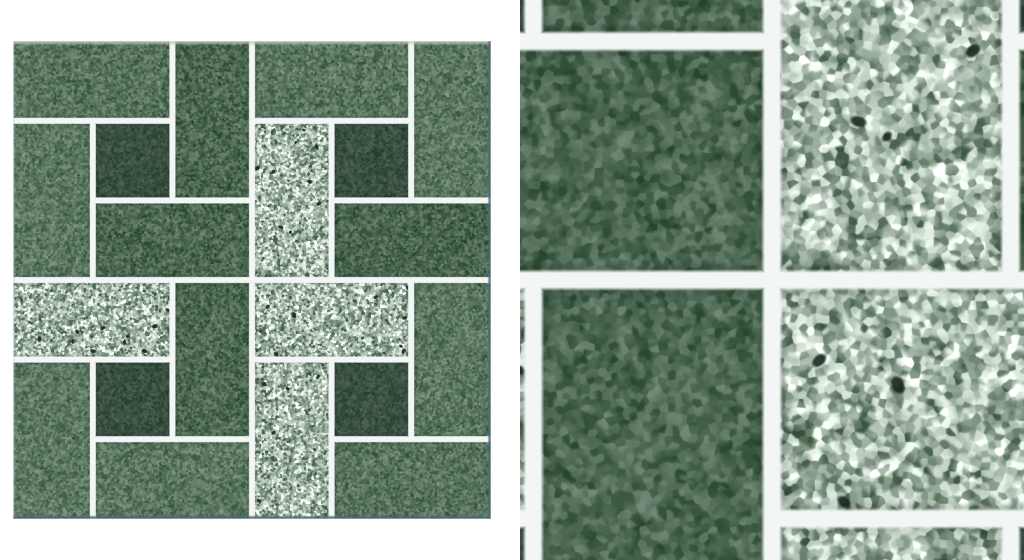
Left: the whole. Right: its middle third, enlarged.
Reproduce this pattern procedurally as a WebGL 2 fragment shader.

```glsl
#version 300 es
precision highp float;
// A square panel of stone tiles on white: 2 x 2 pinwheels, each with four
// 2 x 1 tiles turning around a dark square. The tile under a pixel is found
// from its unit cell, then filled with smooth cellular grain and dark flecks.

uniform vec2 u_resolution;
out vec4 fragColor;

const float REPEATS = 2.0;           // pinwheels across and down
const float CELL = 0.1421;           // unit cell, in canvas heights
const float ASPECT = 0.8984;         // width / height the layout is made for
const float GROUT = 0.076;           // joint width, in cells
const float SOFT = 0.022;            // least edge blur, in cells
const float GRAIN_FREQ = 34.0;       // grains per cell
const float FLECK_FREQ = 7.0;        // fleck sites per cell
const float FLECK_SHARE = 0.085;     // part of the sites that hold a fleck
const vec3 PAPER = vec3(1.0);
const vec3 JOINT = vec3(0.95, 0.97, 0.96);
const vec3 MID_GREEN = vec3(0.35, 0.46, 0.375);
const vec3 DEEP_GREEN = vec3(0.30, 0.41, 0.325);
const vec3 DARK_GREEN = vec3(0.22, 0.31, 0.25);
const vec3 PALE_STONE = vec3(0.64, 0.71, 0.65);
const vec3 FLECK = vec3(0.10, 0.15, 0.12);
const vec3 SHADE_EDGE = vec3(0.30, 0.40, 0.47);
const vec3 LIGHT_EDGE = vec3(0.74, 0.79, 0.75);

vec3 hash3(vec2 p) {
    vec3 q = fract(p.xyx * vec3(0.1031, 0.1030, 0.0973));
    q += dot(q, q.yxz + 33.33);
    return fract((q.xxy + q.yzz) * q.zyx);
}

// Cellular noise with blended borders, about -0.5 to 0.5.
float grain(vec2 p) {
    vec2 site = floor(p);
    float sum = 0.0, weight = 0.0;
    for (int y = -1; y <= 1; y++)
    for (int x = -1; x <= 1; x++) {
        vec2 s = site + vec2(x, y);
        vec3 h = hash3(s + 17.0);
        vec2 d = s + h.xy - p;
        float w = exp(-9.0 * dot(d, d));
        sum += w * h.z;
        weight += w;
    }
    return sum / weight - 0.5;
}

// Coverage of sparse, slanted oval flecks.
float flecks(vec2 p, float blur) {
    vec2 site = floor(p);
    float cover = 0.0;
    for (int y = -1; y <= 1; y++)
    for (int x = -1; x <= 1; x++) {
        vec2 s = site + vec2(x, y);
        vec3 h = hash3(s + 71.0);
        vec2 d = s + h.xy - p;
        float turn = 6.283 * h.x;
        d = mat2(cos(turn), sin(turn), -sin(turn), cos(turn)) * d;
        float r = mix(0.14, 0.27, h.y);
        float dist = length(d * vec2(1.0, 1.5)) - r;
        cover = max(cover, step(h.z, FLECK_SHARE) * (1.0 - smoothstep(-blur, blur, dist)));
    }
    return cover;
}

void main() {
    // Panel coordinates in unit cells, centred on the canvas.
    float cellPx = CELL * min(u_resolution.y, u_resolution.x / ASPECT);
    float side = 3.0 * REPEATS;
    vec2 g = (gl_FragCoord.xy - 0.5 * u_resolution) / cellPx + 0.5 * side;
    float blur = max(0.7 / cellPx, 0.5 * SOFT);
    vec2 inside = clamp(g, 0.0, side - 0.001);
    vec2 rep = floor(inside / 3.0);
    vec2 c = floor(inside - 3.0 * rep);

    // Tile corner, size and stone; the stone depends on row and column.
    vec2 corner = vec2(0.0), size = vec2(1.0, 2.0);
    vec3 stone = MID_GREEN;
    float contrast = 0.27;
    bool pale = false;
    if (c == vec2(1.0)) {                       // centre square
        corner = vec2(1.0);
        size = vec2(1.0);
        stone = DARK_GREEN;
        contrast = 0.16;
    } else if (c.y == 2.0 && c.x < 2.0) {       // top
        corner = vec2(0.0, 2.0);
        size = vec2(2.0, 1.0);
        pale = rep.y == 0.0;
    } else if (c.x == 2.0 && c.y > 0.0) {       // right
        corner = vec2(2.0, 1.0);
        if (rep.x == 0.0) stone = DEEP_GREEN;
    } else if (c.y == 0.0 && c.x > 0.0) {       // bottom
        corner = vec2(1.0, 0.0);
        size = vec2(2.0, 1.0);
        if (rep.y == 1.0) stone = DEEP_GREEN;
    } else {                                    // left
        pale = rep.x == 1.0;
    }
    if (pale) { stone = PALE_STONE; contrast = 0.78; }
    corner += 3.0 * rep;

    // Distance to the nearest joint; the outer rim has none.
    vec2 low = inside - corner + 9.0 * vec2(lessThan(corner, vec2(0.5)));
    vec2 high = corner + size - inside + 9.0 * vec2(greaterThan(corner + size, vec2(side - 0.5)));
    float edge = min(min(low.x, low.y), min(high.x, high.y)) - 0.5 * GROUT;

    // Stone surface: fine and coarse grain, small tone shift per tile.
    float n = 0.75 * grain(inside * GRAIN_FREQ) + 0.4 * grain(inside * GRAIN_FREQ * 0.53 + 40.0);
    vec3 color = stone + contrast * n * vec3(1.04, 0.95, 1.02);
    color += 0.02 * (hash3(corner + 5.0).x - 0.5);
    if (pale) color = mix(color, FLECK, 0.9 * flecks(inside * FLECK_FREQ, blur * FLECK_FREQ));
    color *= 1.0 - 0.12 * (1.0 - smoothstep(0.0, 0.05, edge));
    color = mix(JOINT, color, smoothstep(-blur, blur, edge));

    // Bevelled rim: light at top and left, bluish shade at right and bottom.
    vec2 far = side - inside;
    color = mix(color, LIGHT_EDGE, 0.75 * (1.0 - smoothstep(0.01, 0.06, far.y)));
    color = mix(color, LIGHT_EDGE, 0.6 * (1.0 - smoothstep(0.0, 0.03, inside.x)));
    color = mix(color, SHADE_EDGE, 0.85 * (1.0 - smoothstep(0.015, 0.045, far.x)));
    color = mix(color, SHADE_EDGE, 0.85 * (1.0 - smoothstep(0.015, 0.05, inside.y)));

    vec2 rim = min(g, side - g);
    color = mix(PAPER, color, smoothstep(-blur, blur, min(rim.x, rim.y)));
    fragColor = vec4(clamp(color, 0.0, 1.0), 1.0);
}
```
